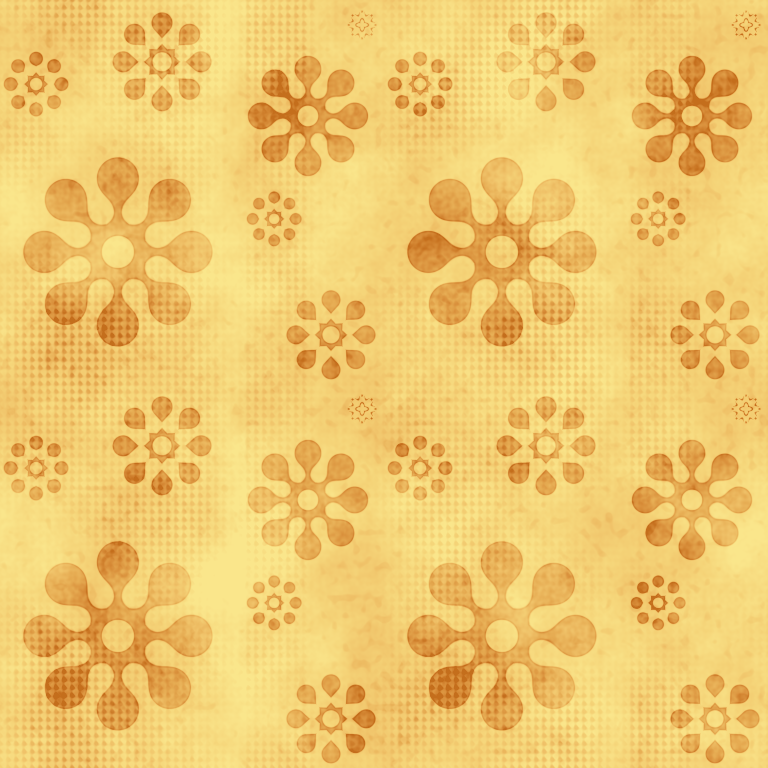
Write a WebGL 1 fragment shader that draws this pattern.

```glsl
precision highp float;
// Worn amber wallpaper: eight-petalled flowers in seven sizes over a faded woven ground.

uniform vec2 u_resolution;

const float REPEATS = 2.0;        // pattern cells across and down
const float THREADS = 48.0;       // weave dots per cell
const float PETALS = 8.0;
const float GROUND_INK = 0.14;    // base darkness of the paper
const float WEAVE_INK = 0.30;
const float FLOWER_INK = 0.45;
const float OUTLINE_INK = 0.13;
const float OUTLINE_WIDTH = 0.0028;
const float MOTTLE = 0.36;        // strength of cloudy stains
const float WEAR = 0.50;          // unevenness of the printed ink
const int FLOWERS = 7;
const float TAU = 6.2831853;

const vec3 CREAM = vec3(0.98, 0.90, 0.545);
const vec3 STRAW = vec3(0.96, 0.83, 0.47);
const vec3 HONEY = vec3(0.94, 0.76, 0.41);
const vec3 AMBER = vec3(0.90, 0.67, 0.32);
const vec3 COPPER = vec3(0.85, 0.56, 0.23);
const vec3 RUST = vec3(0.77, 0.43, 0.11);

float hash(vec2 p) {
  return fract(sin(dot(p, vec2(127.1, 311.7))) * 43758.55);
}

float corner(vec2 lattice, vec2 offset, vec2 period) {
  float angle = TAU * hash(mod(lattice, period) + period * 0.37);
  return dot(vec2(cos(angle), sin(angle)), offset);
}

// Gradient noise that wraps over the unit square
float noise(vec2 uv, vec2 period) {
  vec2 p = uv * period, i = floor(p), f = p - i;
  vec2 s = f * f * f * (f * (f * 6.0 - 15.0) + 10.0);
  vec2 e = vec2(1.0, 0.0);
  return 1.4 * mix(
    mix(corner(i, f, period), corner(i + e, f - e, period), s.x),
    mix(corner(i + e.yx, f - e.yx, period), corner(i + 1.0, f - 1.0, period), s.x), s.y);
}

float fbm(vec2 uv, vec2 period) {
  float sum = 0.0, gain = 0.55;
  for (int i = 0; i < 5; i++) {
    sum += gain * noise(uv, period);
    period *= 2.0;
    gain *= 0.62;
  }
  return sum;
}

float smoothMin(float a, float b, float k) {
  float h = max(k - abs(a - b), 0.0) / k;
  return min(a, b) - 0.25 * h * h * k;
}

// Round head at the origin, drawn out to a point at x = -reach
float teardrop(vec2 p, float radius, float reach) {
  float s = radius / reach, c = sqrt(1.0 - s * s);
  p.x += reach;
  float cone = p.y * c - p.x * s;
  float head = length(p - vec2(reach, 0.0)) - radius;
  return dot(p, vec2(c, s)) < reach * c ? cone : head;
}

// Signed distance to a flower of radius 1; kind: 0 joined, 1 starred, 2 beaded, 3 outlined
float flower(vec2 p, float kind) {
  float r = length(p), sector = TAU / PETALS;
  float angle = atan(p.y, p.x + 1e-5);
  float folded = mod(angle + 0.5 * sector, sector) - 0.5 * sector;
  vec2 q = r * vec2(cos(folded), abs(sin(folded)));
  if (kind > 2.5) {
    float rim = abs(r - 0.83 - 0.12 * cos(PETALS * angle)) - 0.055;
    float gaps = 0.07 - abs(q.y - 0.12);
    float heart = abs(r - 0.34 - 0.1 * cos(4.0 * angle)) - 0.045;
    return min(max(rim, gaps), heart);
  }
  if (kind < 0.5) {
    float head = length(q - vec2(0.775, 0.0)) - 0.222;
    float stem = max(q.y - 0.04, q.x - 0.62);
    float body = smoothMin(smoothMin(head, stem, 0.16), r - 0.31, 0.13);
    return max(body, 0.17 - r);
  }
  float star = dot(q - vec2(0.36, 0.0), vec2(0.68, 0.733));
  float petal = teardrop(q - vec2(0.78, 0.0), 0.21, kind < 1.5 ? 0.31 : 0.235);
  return min(petal, max(star, 0.19 - r));
}

// Wrapped soft-edged vertical band
float band(float x, float centre, float halfWidth) {
  float d = abs(fract(x - centre + 0.5) - 0.5);
  return 1.0 - smoothstep(0.7 * halfWidth, 1.25 * halfWidth, d);
}

vec3 inkColour(float ink) {
  float t = clamp(ink, 0.0, 1.0) * 5.0;
  vec3 c = mix(CREAM, STRAW, min(t, 1.0));
  c = mix(c, HONEY, clamp(t - 1.0, 0.0, 1.0));
  c = mix(c, AMBER, clamp(t - 2.0, 0.0, 1.0));
  c = mix(c, COPPER, clamp(t - 3.0, 0.0, 1.0));
  return mix(c, RUST, clamp(t - 4.0, 0.0, 1.0));
}

void main() {
  vec2 uv = gl_FragCoord.xy / u_resolution;
  vec2 cell = floor(uv * REPEATS), p = fract(uv * REPEATS);
  float edge = 0.75 * REPEATS / min(u_resolution.x, u_resolution.y);

  // Stains, grain and specks
  float mottle = fbm(uv, vec2(5.0));
  float grain = noise(uv, vec2(150.0));
  float specks = smoothstep(0.3, 0.7, noise(uv, vec2(70.0)) + 0.5 * mottle);

  // Woven dots, showing through in faded bands
  vec2 t = p * THREADS * TAU;
  float weave = smoothstep(-0.7, 1.5, cos(t.x) + 0.8 * cos(t.y) + 0.35 * sin(t.x + t.y));
  float rows = clamp(0.6 + 0.9 * noise(uv, vec2(6.0, 8.0)) + 0.3 * cos(TAU * p.y), 0.1, 1.2);
  float bands = max(band(p.x, 0.29, 0.27), 0.8 * band(p.x, 0.72, 0.085));
  float cloth = weave * rows * (0.15 + 0.85 * bands);
  float ink = GROUND_INK + MOTTLE * mottle + WEAVE_INK * cloth + 0.04 * grain + 0.12 * specks;

  // Centre, radius and kind of each flower in a cell
  vec4 layout[FLOWERS];
  layout[0] = vec4(0.307, 0.344, 0.247, 0.0);
  layout[1] = vec4(0.802, 0.698, 0.157, 0.0);
  layout[2] = vec4(0.422, 0.839, 0.130, 1.0);
  layout[3] = vec4(0.862, 0.128, 0.117, 1.0);
  layout[4] = vec4(0.094, 0.781, 0.085, 2.0);
  layout[5] = vec4(0.714, 0.430, 0.072, 2.0);
  layout[6] = vec4(0.943, 0.935, 0.037, 3.0);

  // Print the flowers, each repeat worn differently
  for (int i = 0; i < FLOWERS; i++) {
    vec4 f = layout[i];
    float d = flower((p - f.xy) / f.z, f.w) * f.z;
    float cover = 1.0 - smoothstep(-edge, edge, d);
    float line = 1.0 - smoothstep(0.0, OUTLINE_WIDTH + edge, abs(d + 0.001));
    float strength = 0.85 + 0.3 * hash(cell + float(i) * 3.7);
    float print = FLOWER_INK * strength + WEAR * (0.5 * mottle + 0.12 * grain);
    ink += cover * max(print, 0.12) + OUTLINE_INK * line;
  }
  gl_FragColor = vec4(inkColour(ink), 1.0);
}
```
